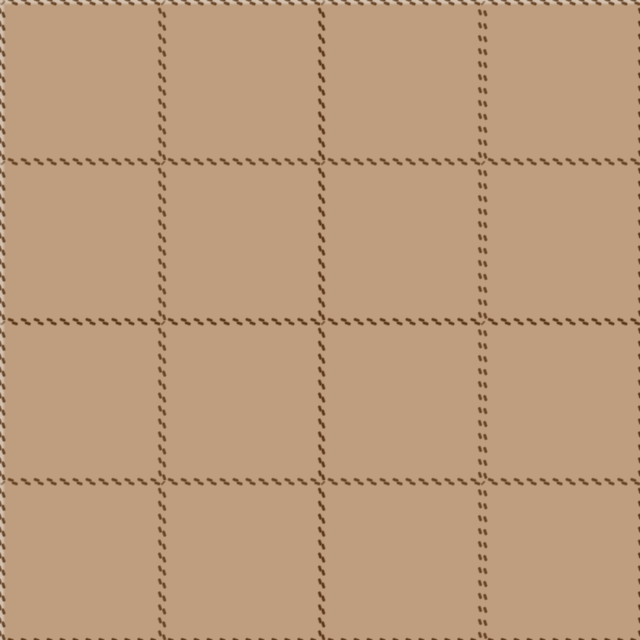
This pattern is drawn by a Shadertoy shader. Its source:

```glsl
#define CELLS 4.0
#define STITCHES 12.0
#define PITCH 0.081
#define FIRST_STITCH 0.0695
#define SEAM_OFFSET 0.0105
#define STAGGER 0.0125
#define THREAD_RADIUS 0.0088
#define SOFTNESS 0.0075
#define ODD_SEAM_FADE 0.12
#define LEATHER vec3(0.745, 0.62, 0.495)
#define THREAD vec3(0.35, 0.21, 0.09)
#define PALE_EDGE vec3(0.88, 0.83, 0.78)

// Distance to a rounded stroke centred on the origin.
float stroke(vec2 p, vec2 halfAxis, float radius) {
    float t = clamp(dot(p, halfAxis) / dot(halfAxis, halfAxis), -1.0, 1.0);
    return length(p - t * halfAxis) - radius;
}

float coverage(float d, float blur) {
    return 1.0 - smoothstep(-blur, blur, d);
}

// Half the spacing between the two rows of a vertical seam.
float columnGap(float line) {
    float gaps[4] = float[4](0.0105, 0.0130, 0.0100, 0.0165);
    return gaps[int(mod(line, 4.0))];
}

// Two staggered rows of stitches; p.x runs along the seam, p.y across it.
float seam(vec2 p, float gap, float blur) {
    float along = fract(p.x - SEAM_OFFSET) - FIRST_STITCH;
    float index = clamp(round(along / PITCH), 0.0, STITCHES - 1.0);
    vec2 q = vec2(along - index * PITCH, p.y - gap);
    float stagger = STAGGER * (1.0 - 0.75 * smoothstep(0.013, 0.0165, gap));
    float d = 1.0;
    for (float side = -1.0; side <= 1.0; side += 2.0) {
        vec2 center = side * vec2(stagger, gap);
        d = min(d, stroke(q - center, vec2(0.0095, 0.0032), THREAD_RADIUS));
    }
    return coverage(d, blur);
}

void mainImage(out vec4 fragColor, in vec2 fragCoord) {
    // Cell units, measured from the top left corner.
    vec2 uv = fragCoord / iResolution.xy;
    vec2 p = vec2(uv.x, 1.0 - uv.y) * CELLS;
    float blur = max(SOFTNESS, 0.75 * CELLS / min(iResolution.x, iResolution.y));

    vec2 line = floor(p + 0.5);
    vec2 across = p - line;
    vec2 strength = 1.0 - ODD_SEAM_FADE * mod(line, 2.0);

    // Seams between the panels.
    float vertical = seam(vec2(p.y, across.x), columnGap(line.x), blur);
    float horizontal = seam(vec2(p.x, across.y), SEAM_OFFSET, blur);
    float ink = max(vertical * strength.x, horizontal * strength.y);

    // Small slanted knot at each crossing.
    float knot = stroke(across - vec2(0.019), vec2(0.007, -0.007), 0.005);
    ink = max(ink, 0.75 * coverage(knot, blur));

    // Light wear along the left and top borders.
    float border = min(p.x, p.y);
    float wear = 0.65 * (1.0 - smoothstep(0.012, 0.036, border));
    vec3 color = mix(LEATHER, PALE_EDGE, wear);
    vec3 thread = mix(THREAD, PALE_EDGE, 0.25 * wear);

    fragColor = vec4(mix(color, thread, ink), 1.0);
}
```
